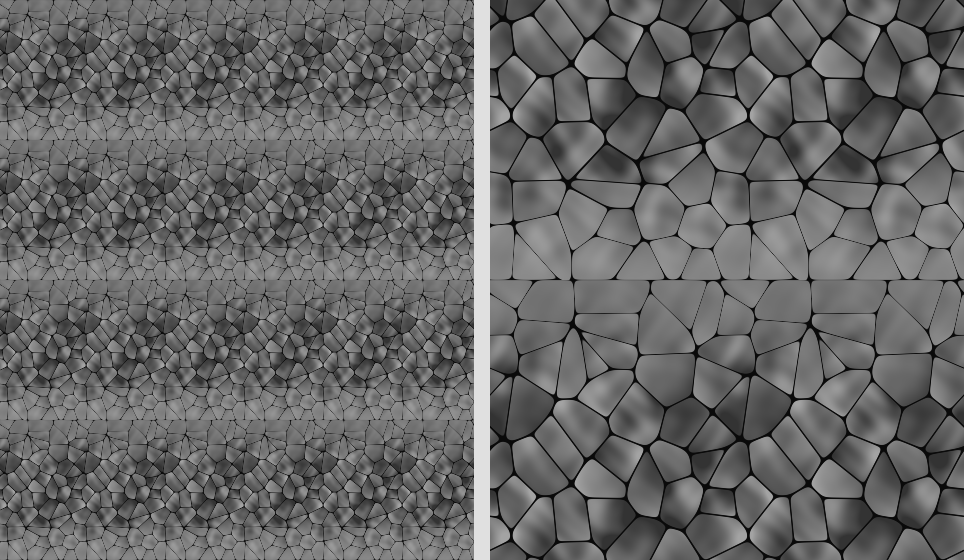
Left: the whole. Right: its middle third, enlarged.
Give the GLSL for this texture, as a Shadertoy shader.

```glsl
// Cracked grey stone mosaic: mottled angular cells in tall panels, six across and four down.

const vec2 PANELS = vec2(6.0, 4.0);
const vec2 CELLS = vec2(6.0, 10.0); // stones per panel

vec2 hash2(vec2 p) {
    return fract(sin(vec2(dot(p, vec2(127.1, 311.7)), dot(p, vec2(269.5, 183.3)))) * 4375.85);
}

// Stone centre: wraps sideways, mirrors vertically so a straight joint closes each panel.
vec2 site(vec2 id) {
    float row = id.y < 0.0 ? -1.0 - id.y : id.y;
    row = row >= CELLS.y ? 2.0 * CELLS.y - 1.0 - row : row;
    vec2 jitter = 1.3 * hash2(vec2(mod(id.x, CELLS.x), row) + 3.0) - 0.15;
    if (row != id.y) jitter.y = 1.0 - jitter.y;
    return id + jitter;
}

// Layered, warped sines in -1..1.
float clouds(vec2 q) {
    q += 0.8 * sin(q.yx * 0.7 + vec2(1.3, 4.1));
    float broad = sin(q.x + sin(q.y * 0.6)) * sin(q.y * 0.8);
    float fine = sin(q.x * 1.9 + q.y * 0.7) * sin(q.y * 1.7 - q.x * 0.5);
    return 0.75 * broad + 0.25 * fine;
}

void mainImage(out vec4 fragColor, in vec2 fragCoord) {
    vec2 uv = fract(fragCoord / iResolution.xy * PANELS);
    vec2 p = uv * CELLS;
    float pixel = PANELS.y * CELLS.y / iResolution.y;

    // Nearest stone
    vec2 home = floor(p), stone = home, centre = site(home);
    float best = 1e3;
    for (int y = -2; y <= 2; y++)
    for (int x = -2; x <= 2; x++) {
        vec2 id = home + vec2(x, y), s = site(id);
        float dist = dot(s - p, s - p);
        if (dist < best) { best = dist; stone = id; centre = s; }
    }

    // Smooth minimum of the border distances softens the corners
    float sum = 0.0;
    for (int y = -2; y <= 2; y++)
    for (int x = -2; x <= 2; x++) {
        vec2 s = site(stone + vec2(x, y)), across = s - centre;
        if (dot(across, across) > 1e-5)
            sum += exp(-24.0 * dot(0.5 * (s + centre) - p, normalize(across)));
    }
    float border = -log(sum) / 24.0;

    // Panels are pale and flat at top and bottom, dark and mottled in the middle
    float depth = smoothstep(0.0, 0.4, min(uv.y, 1.0 - uv.y));

    // Stone tone: own shade, broad patches, a slanted gradient and clouds
    vec2 seed = hash2(vec2(mod(stone.x, CELLS.x), stone.y) + 41.0);
    vec2 local = p - centre;
    float angle = 6.2832 * seed.x;
    float tone = mix(0.5, 0.395, depth) + 0.06 * (0.5 - uv.y);
    tone += 0.1 * (seed.y - 0.5) * (0.3 + depth);
    tone += 0.05 * depth * sin(6.2832 * uv.x + 2.0 * sin(6.2832 * uv.y));
    tone += 0.2 * depth * dot(local, vec2(cos(angle), sin(angle)));
    tone += mix(0.03, 0.26, sqrt(depth) * fract(seed.x * 7.3)) * clouds(local * 4.0 + seed * 40.0);
    tone = clamp(tone, 0.2, 0.64);

    // Dark joints, finer near the panel ends
    float gap = mix(0.004, 0.018, depth);
    float face = smoothstep(gap - 0.55 * pixel, gap + 0.55 * pixel, border);
    fragColor = vec4(vec3(mix(0.04, tone, face)), 1.0);
}
```
